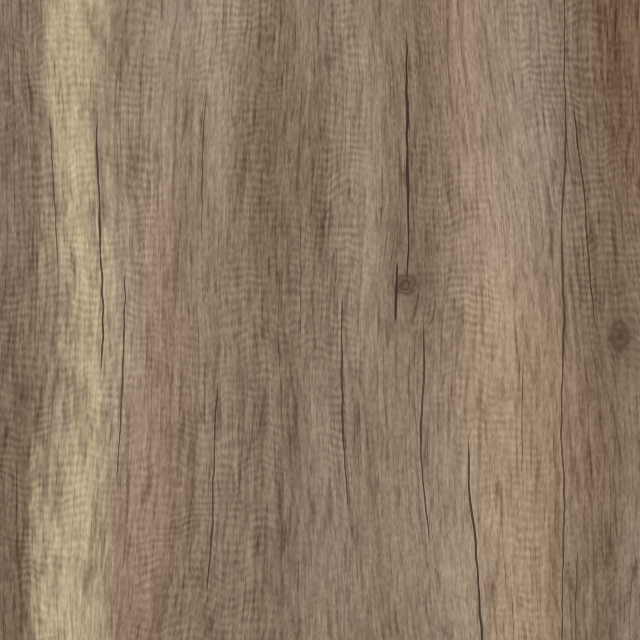
Reproduce this texture procedurally as a three.js fragment shader.

```glsl
// Weathered oak board: vertical grain, pale sapwood, saw ripples, cracks and knots.
varying vec2 vUv;

const vec3 OAK = vec3(0.580, 0.500, 0.424);
const vec3 SAPWOOD = vec3(0.770, 0.700, 0.570);
const vec3 OCHRE = vec3(0.645, 0.545, 0.435);
const vec3 CRACK = vec3(0.215, 0.170, 0.140);
const vec3 STAIN = vec3(0.330, 0.260, 0.210);
const vec2 KNOT_A = vec2(0.635, 0.555);
const vec2 KNOT_B = vec2(0.970, 0.475);
const int CRACK_COUNT = 12;

float hash(vec2 p) {
  vec3 q = fract(p.xyx * vec3(0.1031, 0.1030, 0.0973));
  q += dot(q, q.yzx + 33.33);
  return fract((q.x + q.y) * q.z);
}

// One column of noise, slid by its own amount so that rows never line up
float column(float id, float y) {
  y += 40.0 * hash(vec2(id, 7.0));
  float row = floor(y);
  return mix(hash(vec2(id, row)), hash(vec2(id, row + 1.0)), smoothstep(0.0, 1.0, y - row));
}

float noise(vec2 p) {
  float id = floor(p.x);
  return mix(column(id, p.y), column(id + 1.0, p.y), smoothstep(0.0, 1.0, p.x - id));
}

// Noise centred on zero, shifted by a seed
float wave(vec2 p, float seed) {
  return noise(p + seed * 17.0) - 0.5;
}

// Grain lines part around a knot
float bend(vec2 p, vec2 knot, float radius) {
  vec2 d = (p - knot) / vec2(radius, radius * 1.9);
  return -(p.x - knot.x) * 0.65 * exp(-dot(d, d));
}

// Vertical band broken into streaks, fading out sideways
float raggedBand(vec2 g, float centre, float halfWidth, float seed) {
  float x = (g.x - centre + 0.03 * wave(vec2(3.0, g.y * 3.0), seed)) / halfWidth;
  float torn = 0.9 * wave(g * vec2(50.0, 4.0), seed) + 0.9 * wave(g * vec2(120.0, 16.0), seed)
    + 0.7 * wave(g * vec2(240.0, 50.0), seed);
  return smoothstep(0.1, 1.0, exp(-x * x) + 0.75 * torn * exp(-0.4 * x * x));
}

// Thin split that follows the grain and tapers to both ends
float crack(vec2 p, vec2 centre, float halfLength, float width, float seed) {
  float along = p.y - centre.y;
  float path = centre.x + 0.03 * along * (hash(vec2(seed, 5.0)) - 0.5)
    + 0.008 * wave(vec2(seed, p.y * 7.0), seed) + 0.002 * wave(vec2(seed, p.y * 45.0), seed);
  float taper = max(0.0, 1.0 - abs(along) / halfLength);
  float w = width * sqrt(taper) * (0.5 + noise(vec2(seed, p.y * 22.0)));
  return (1.0 - smoothstep(w * 0.4, w + 0.0012, abs(p.x - path))) * smoothstep(0.0, 0.2, taper);
}

// All scattered cracks, one per column
float cracks(vec2 p) {
  float total = 0.0;
  for (int i = 0; i < CRACK_COUNT; i++) {
    float id = float(i);
    vec2 centre = vec2((id + hash(vec2(id, 1.0))) / float(CRACK_COUNT), hash(vec2(id, 2.0)));
    float size = hash(vec2(id, 3.0));
    total = max(total, crack(p, centre, 0.07 + 0.18 * size, 0.0005 + 0.001 * size, id)
      * (0.4 + 0.6 * size));
  }
  return total;
}

// Darkness of a knot: an uneven stain with broken rings
float knot(vec2 p, vec2 centre, float radius) {
  vec2 d = (p - centre) / vec2(radius, radius * 1.1);
  float r = length(d) + 0.5 * wave(p * 60.0, 3.0) + 0.35 * wave(p * 170.0, 4.0);
  return (1.0 - smoothstep(0.4, 1.2, r)) * (0.65 + 0.25 * sin(r * 11.0));
}

// Hairline: a contour of stretched noise, broken along its length
float hairline(vec2 g, vec2 scale, float thickness, float seed) {
  float line = 1.0 - smoothstep(0.2 * thickness, thickness, abs(wave(g * scale, seed)));
  return line * smoothstep(0.3, 0.7, noise(g * scale * vec2(1.7, 4.0) + seed));
}

// Fibres, speckle and hairlines as a brightness offset
float grain(vec2 g) {
  float fibres = 0.080 * wave(g * vec2(360.0, 45.0), 1.0) + 0.060 * wave(g * vec2(230.0, 14.0), 2.0);
  float speckle = 0.075 * wave(g * vec2(380.0, 170.0), 15.0);
  float streaks = 0.035 * wave(g * vec2(95.0, 5.0), 3.0) + 0.025 * wave(g * vec2(40.0, 3.0), 4.0);
  float lines = 0.070 * hairline(g, vec2(105.0, 5.0), 0.10, 16.0)
    + 0.060 * hairline(g, vec2(150.0, 9.0), 0.13, 18.0);
  return fibres + speckle + streaks - lines;
}

// Short crosswise saw marks, gathered in upright patches
float ripples(vec2 g) {
  float patches = smoothstep(0.4, 0.8, noise(g * vec2(15.0, 2.5) + 40.0));
  float phase = 14.0 * wave(g * vec2(22.0, 11.0), 5.0) + 3.0 * wave(g * vec2(90.0, 30.0), 6.0);
  return (0.25 + patches) * 0.030 * sin(g.y * 480.0 + phase) * noise(g * vec2(60.0, 35.0));
}

void main() {
  // Grain leans inwards at the foot and parts around the knots
  vec2 p = vUv, flow = vUv;
  flow.x -= 0.065 * cos(p.x * 3.1416) * (p.y - 0.5) * smoothstep(0.1, 0.25, p.x);
  flow.x += 0.008 * sin(p.y * 7.0 + p.x * 9.0);
  vec2 g = flow;
  g.x += bend(p, KNOT_A, 0.032) + bend(p, KNOT_B, 0.035);
  g.x += 0.0025 * wave(vec2(p.x * 9.0, p.y * 14.0), 8.0);

  // Broad tone and warmth
  float tone = 0.14 * wave(g * vec2(9.0, 1.3), 9.0) + 0.06 * wave(g * vec2(24.0, 3.0), 10.0);
  tone -= 0.055 * smoothstep(0.86, 0.92, g.x) + 0.045 * (1.0 - smoothstep(0.02, 0.08, g.x));
  vec3 color = OAK + tone + wave(g * vec2(8.0, 2.0), 11.0) * vec3(0.016, 0.0, -0.016);

  // Pale sapwood and ochre heart
  float sap = raggedBand(g, 0.125, 0.044 + 0.024 * (1.0 - p.y), 12.0);
  float ochre = raggedBand(g, 0.79, 0.085, 13.0) * (1.0 - smoothstep(0.35, 0.7, p.y));
  color = mix(mix(color, SAPWOOD, 0.8 * sap), OCHRE, 0.65 * ochre);

  color += (grain(g) + ripples(g)) * vec3(1.0, 0.98, 0.92);

  // Knots and their halos
  float haloA = exp(-45.0 * length((p - KNOT_A) * vec2(1.0, 0.5)));
  float haloB = exp(-28.0 * length((p - KNOT_B) * vec2(1.0, 0.5)));
  color = mix(color, STAIN, 0.3 * haloA + 0.45 * haloB);
  color = mix(color, STAIN, max(knot(p, KNOT_A, 0.020), knot(p, KNOT_B, 0.024)));

  // Cracks, with two beside the first knot and one long seam
  float split = max(cracks(flow), crack(p, KNOT_A + vec2(0.0, 0.2), 0.21, 0.0022, 31.0));
  split = max(split, crack(p, KNOT_A - vec2(0.019, 0.012), 0.05, 0.0022, 33.0));
  split = max(split, 0.75 * crack(p, vec2(0.88, 0.5), 0.6, 0.0012, 32.0));
  gl_FragColor = vec4(mix(color, CRACK, 0.85 * split), 1.0);
}
```
